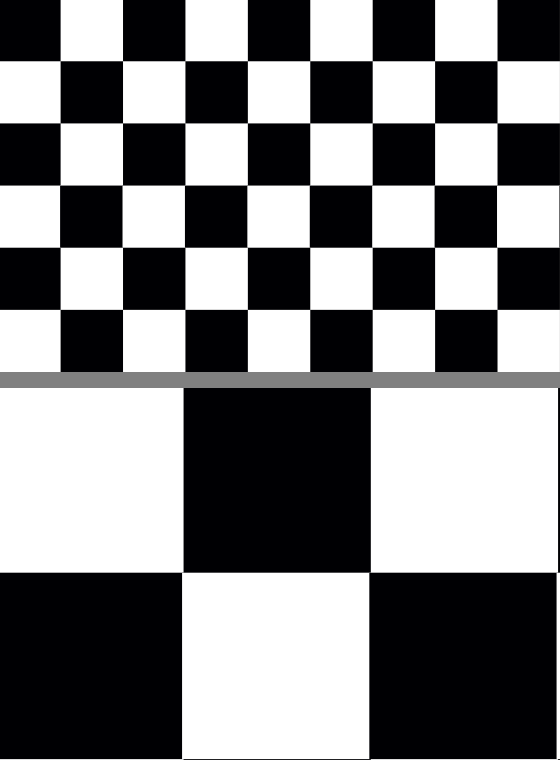
Top: the whole. Bottom: its middle third, enlarged.
Give the GLSL for this pattern, as a WebGL 1 fragment shader.

```glsl
precision highp float;

uniform vec2 u_resolution;

// Square wave of unit cells, +1 in even cells and -1 in odd, with smoothed edges
float alternate(float x, float pixel) {
    float parity = 1.0 - 2.0 * mod(floor(x), 2.0);
    float edgeDistance = 0.5 - abs(fract(x) - 0.5);
    return parity * clamp(2.0 * edgeDistance / pixel, 0.0, 1.0);
}

void main() {
    vec2 uv = gl_FragCoord.xy / u_resolution;

    // Nine columns by six rows, cropped slightly at the left and top
    vec2 cells = vec2(8.972, 5.986);
    vec2 p = uv * cells + vec2(0.029, 0.0);
    vec2 pixel = cells / u_resolution;

    // The third row from the bottom sits a hair to the left
    float row = floor(p.y);
    p.x += 0.008 * step(1.5, row) * step(row, 2.5);

    // Opposite signs give dark squares, equal signs give light ones
    float checker = alternate(p.x, pixel.x) * alternate(p.y, pixel.y);
    vec3 black = vec3(0.0, 0.0, 0.01);
    vec3 white = vec3(1.0);
    gl_FragColor = vec4(mix(black, white, 0.5 + 0.5 * checker), 1.0);
}
```
